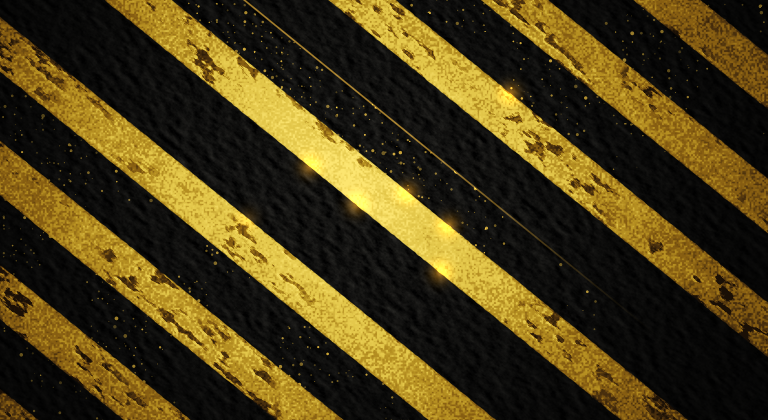
Reproduce this pattern procedurally as a Shadertoy shader.

```glsl
// Worn gold diagonal stripes on black leather, with glitter, a hairline and warm glints
#define ALONG vec2(0.776, 0.631)   // stripe direction, y pointing down
#define HALF_WIDTH 0.0505
#define PITCH 0.2290               // spacing within the outer groups
#define LEFT_START -0.0815
#define MIDDLE 0.2075
#define RIGHT_START 0.5440
#define HAIRLINE 0.3670
#define LIGHT_CENTER vec2(0.84, 0.43)
#define WEAR 0.50
#define GRAIN 0.34
#define GLINT_SIZE 0.024

float hash(vec2 p) {
    vec3 a = fract(vec3(p.xyx) * 0.1031);
    a += dot(a, a.yzx + 33.33);
    return fract((a.x + a.y) * a.z);
}

float noise(vec2 p) {
    vec2 i = floor(p), f = fract(p);
    f = f * f * (3.0 - 2.0 * f);
    return mix(mix(hash(i), hash(i + vec2(1, 0)), f.x),
               mix(hash(i + vec2(0, 1)), hash(i + vec2(1, 1)), f.x), f.y);
}

float fbm(vec2 p) {
    float sum = 0.0, amp = 0.5;
    for (int i = 0; i < 4; i++) {
        sum += amp * noise(p);
        p = p * 2.03 + 17.7;
        amp *= 0.5;
    }
    return sum;
}

// Signed distance to the stripes: two regular groups and one in the wide gap
float stripeDistance(float v) {
    float left = LEFT_START - PITCH * max(0.0, round((LEFT_START - v) / PITCH));
    float right = RIGHT_START + PITCH * max(0.0, round((v - RIGHT_START) / PITCH));
    return min(abs(v - MIDDLE), min(abs(v - left), abs(v - right))) - HALF_WIDTH;
}

vec3 goldRamp(float tone) {
    vec3 c = mix(vec3(0.10, 0.06, 0.02), vec3(0.28, 0.18, 0.05), smoothstep(0.0, 0.25, tone));
    c = mix(c, vec3(0.53, 0.37, 0.07), smoothstep(0.25, 0.5, tone));
    c = mix(c, vec3(0.71, 0.56, 0.13), smoothstep(0.5, 0.72, tone));
    c = mix(c, vec3(0.89, 0.78, 0.29), smoothstep(0.72, 0.95, tone));
    return mix(c, vec3(0.99, 0.90, 0.44), smoothstep(0.95, 1.3, tone));
}

// One jittered speck per cell, kept where its hash is below the density
float glitter(vec2 p, float cell, float density, float aa) {
    vec2 id = floor(p / cell);
    vec2 center = (id + 0.3 + 0.4 * vec2(hash(id + 3.1), hash(id + 71.7))) * cell;
    float size = cell * mix(0.06, 0.2, pow(hash(id + 19.4), 2.0));
    float speck = 1.0 - smoothstep(size - 0.5 * aa, size + 0.7 * aa, length(p - center));
    return speck * step(hash(id + 41.3), density) * mix(0.35, 1.0, hash(id + 7.9));
}

float glint(vec2 q, vec2 center) {
    vec2 d = (q - center) / GLINT_SIZE;
    return exp(-dot(d, d)) + 0.35 * exp(-9.0 * dot(d, d));
}

void mainImage(out vec4 fragColor, in vec2 fragCoord) {
    float aa = 1.0 / iResolution.y;
    vec2 p = vec2(fragCoord.x, iResolution.y - fragCoord.y) * aa;
    vec2 q = vec2(dot(p, ALONG), dot(p, vec2(ALONG.y, -ALONG.x)));
    float v = q.y;
    float radius = length((p - LIGHT_CENTER) * vec2(1.0, 1.15));
    float d = stripeDistance(v);

    // Embossed leather ground
    vec2 hide = q * vec2(38.0, 75.0);
    float relief = fbm(hide) - fbm(hide + vec2(0.3, 0.6));
    float ground = mix(0.068, 0.022, smoothstep(0.1, 1.1, radius));
    ground *= 1.0 + 2.6 * relief + 0.5 * (noise(p * 240.0) - 0.5);
    vec3 color = max(ground, 0.004) * vec3(1.0, 0.98, 0.9);

    // Glitter, densest beside the hairline and loose in the outer gaps
    float beside = step(MIDDLE + HALF_WIDTH, v) * step(v, HAIRLINE);
    float outer = step(RIGHT_START, v) + step(v, LEFT_START);
    float density = (0.40 * beside + 0.30 * outer) * smoothstep(0.2, 0.7, noise(p * 7.0 + 4.0));
    density *= 1.0 - smoothstep(1.2, 1.75, q.x);
    float specks = glitter(p, 0.022, density, aa) + 0.7 * glitter(p + 5.3, 0.013, 0.6 * density, aa);
    color += vec3(0.85, 0.68, 0.20) * specks * mix(1.0, 0.55, smoothstep(0.3, 1.1, radius));

    // Hairline, fading toward the lower right
    float hairline = 1.0 - smoothstep(0.0004, 0.0012 + aa, abs(v - HAIRLINE));
    color += vec3(0.60, 0.45, 0.13) * hairline * (1.0 - smoothstep(0.9, 1.75, q.x));

    // Gold with fine grain, scraped patches and pale chip rims
    vec2 chipUv = q * vec2(24.0, 60.0);
    float patches = smoothstep(0.35, 0.7, noise(q * vec2(6.0, 11.0) + 9.0));
    float chips = smoothstep(0.55, 0.66, fbm(chipUv)) * patches;
    float rims = smoothstep(0.55, 0.66, fbm(chipUv + vec2(0.15, 0.3))) * patches;
    float tone = 1.22 - 0.82 * radius + GRAIN * (noise(p * 230.0) - 0.5);
    tone += 0.22 * (fbm(q * vec2(14.0, 30.0)) - 0.47);
    tone -= WEAR * chips - 0.14 * max(rims - chips, 0.0);
    tone -= 0.12 * smoothstep(-0.006, 0.0, d);
    float edge = d + 0.0016 * (noise(q * 110.0) - 0.5);
    color = mix(color, goldRamp(tone), 1.0 - smoothstep(-0.7 * aa, 0.7 * aa, edge));

    // Glints along the stripe edges
    float glow = 0.0;
    for (int i = 0; i < 3; i++) {
        float k = float(i);
        glow += glint(q, vec2(0.822 + k * (0.0875 + 0.0565 * k), MIDDLE - HALF_WIDTH));
        if (i < 2) {
            glow += glint(q, vec2(1.042 + 0.125 * k, MIDDLE + HALF_WIDTH));
            glow += (0.4 + 0.6 * k) * glint(q, vec2(0.786 + 0.297 * k, mix(LEFT_START, RIGHT_START, k) + HALF_WIDTH));
        }
    }
    color += vec3(0.42, 0.28, 0.05) * glow;

    fragColor = vec4(clamp(color, 0.0, 1.0), 1.0);
}
```
